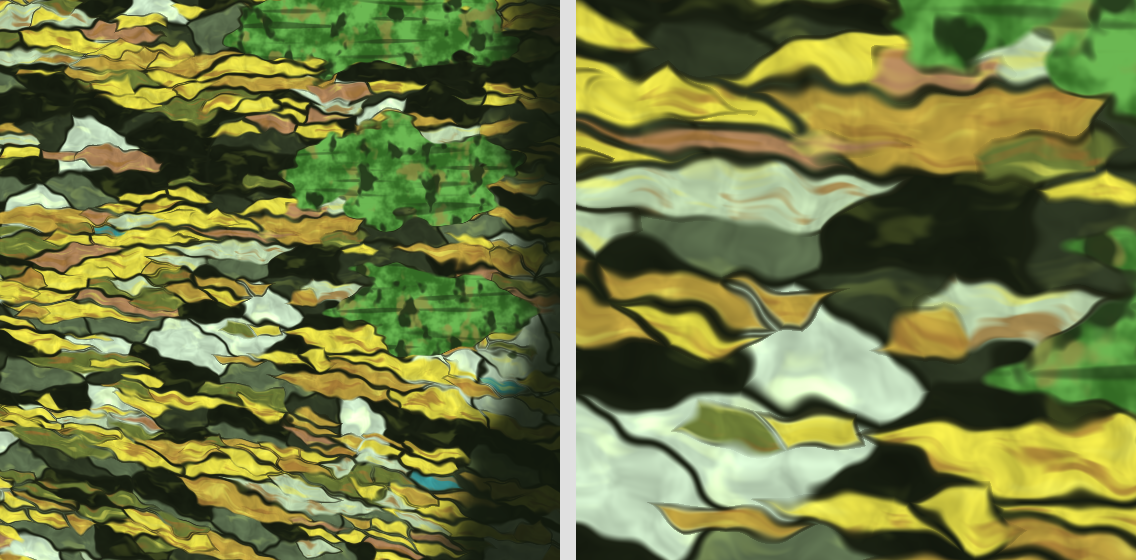
Left: the whole. Right: its middle third, enlarged.
Write a WebGL 2 fragment shader that draws this texture.

```glsl
#version 300 es
precision highp float;
// Foliated schist in polarised light: grey quartz, yellow mica streaks and green crystals.

#define QUARTZ_SIZE vec2(0.125, 0.072)
#define MICA_SIZE vec2(0.175, 0.038)
#define MICA_COVER 0.07
#define FLOW_DIP 0.24
#define WARP 0.026
#define SOFT 0.0065
#define OUTLINE 0.0030
#define INK_STRENGTH 0.75
#define CRYSTALS 3
#define CRYSTAL_SIZE vec2(0.25, 0.085)
#define SHADOW 0.95

uniform vec2 u_resolution;
out vec4 fragColor;

struct Grain { vec2 id; vec2 centre; float edge; };

vec2 hash2(vec2 p) {
  vec3 q = fract(p.xyx * vec3(0.1031, 0.1030, 0.0973));
  q += dot(q, q.yzx + 33.33);
  return fract((q.xx + q.yz) * q.zy);
}

float gradientNoise(vec2 p) {
  vec2 i = floor(p), f = p - i;
  vec2 u = f * f * f * (f * (f * 6.0 - 15.0) + 10.0);
  vec4 corner;
  for (int k = 0; k < 4; k++) {
    vec2 o = vec2(k & 1, k >> 1);
    float angle = 6.2832 * hash2(i + o + 57.0).x;
    corner[k] = dot(vec2(cos(angle), sin(angle)), f - o);
  }
  return 1.4 * mix(mix(corner.x, corner.y, u.x), mix(corner.z, corner.w, u.x), u.y);
}

float fbm(vec2 p) {
  float sum = 0.0, amp = 0.6;
  for (int k = 0; k < 3; k++) {
    sum += amp * gradientNoise(p);
    p = p * 2.07 + 13.1;
    amp *= 0.5;
  }
  return sum;
}

// Stretched Voronoi cell, with its border distance in canvas units
Grain grainAt(vec2 p, vec2 size, float seed) {
  vec2 q = p / size, base = floor(q), nearest = vec2(0.0), toCentre = vec2(9.0);
  for (int y = -1; y <= 1; y++)
    for (int x = -1; x <= 1; x++) {
      vec2 cell = base + vec2(x, y);
      vec2 r = cell + hash2(cell + seed) - q;
      if (dot(r, r) < dot(toCentre, toCentre)) { toCentre = r; nearest = cell; }
    }
  float edge = 1.0;
  for (int y = -2; y <= 2; y++)
    for (int x = -2; x <= 2; x++) {
      vec2 cell = nearest + vec2(x, y);
      vec2 r = cell + hash2(cell + seed) - q, gap = r - toCentre;
      if (dot(gap, gap) > 1e-4)
        edge = min(edge, 0.5 * dot(toCentre + r, gap) / length(gap / size));
    }
  return Grain(nearest + seed, (q + toCentre) * size, edge);
}

vec3 quartzColour(vec2 p, Grain g) {
  float h = hash2(g.id + 7.7).x, grit = fbm(p * 34.0);
  vec3 c = vec3(0.085, 0.11, 0.06);
  if (h > 0.38) c = vec3(0.18, 0.22, 0.14);
  if (h > 0.59) c = vec3(0.34, 0.41, 0.29);
  if (h > 0.83) c = vec3(0.76, 0.86, 0.74);
  c *= 1.0 + 0.28 * grit;
  c += vec3(0.13, 0.14, 0.05) * smoothstep(0.05, 0.45, fbm(p * vec2(18.0, 34.0) + 5.0));
  return mix(vec3(0.10, 0.125, 0.07), c, smoothstep(0.0, SOFT, g.edge));
}

vec3 micaColour(vec2 p, Grain g) {
  float h = hash2(g.id + 3.3).x, streak = fbm(p * vec2(14.0, 58.0));
  vec3 c = vec3(0.87, 0.84, 0.27);
  if (h > 0.47) c = vec3(0.72, 0.61, 0.24);
  if (h > 0.64) c = vec3(0.66, 0.50, 0.34);
  if (h > 0.73) c = vec3(0.40, 0.46, 0.20);
  if (h > 0.89) c = vec3(0.72, 0.82, 0.66);
  if (h > 0.985) c = vec3(0.22, 0.58, 0.58);
  c = mix(c, vec3(0.60, 0.43, 0.19), 0.75 * smoothstep(0.08, 0.45, streak));
  c = mix(c, vec3(0.89, 0.89, 0.36), 0.6 * smoothstep(0.1, 0.5, -streak));
  return c * (1.0 + 0.25 * fbm(p * 45.0));
}

vec3 crystalColour(vec2 p) {
  float cloud = fbm(p * vec2(13.0, 19.0)), grit = fbm(p * 42.0 + 9.0);
  vec3 c = mix(vec3(0.20, 0.42, 0.14), vec3(0.42, 0.72, 0.32), smoothstep(-0.4, 0.4, cloud + 0.6 * grit));
  c = mix(c, vec3(0.60, 0.56, 0.28), 0.7 * smoothstep(0.14, 0.4, fbm(p * 21.0 + 31.0)));
  float pit = smoothstep(0.12, 0.36, fbm(p * vec2(24.0, 20.0) + 70.0));
  float cleavage = smoothstep(0.2, 0.55, gradientNoise(p * vec2(7.0, 75.0)));
  return mix(c, vec3(0.11, 0.17, 0.08), max(0.85 * pit, 0.5 * cleavage));
}

void main() {
  vec2 uv = gl_FragCoord.xy / u_resolution;

  // Foliation: beds dip to the right towards the bottom and waver
  vec2 p = uv + WARP * vec2(fbm(uv * 9.0), 0.8 * fbm(uv * 8.0 + 40.0));
  p += 0.010 * vec2(gradientNoise(uv * 38.0), 0.8 * gradientNoise(uv * 34.0 + 20.0));
  p.y += FLOW_DIP * (uv.x - 0.5) * (1.0 - smoothstep(0.1, 0.75, uv.y));

  // Outlines fade in and out along their length
  float inkAmount = INK_STRENGTH * smoothstep(-0.35, 0.3, fbm(uv * 16.0 + 90.0));
  vec3 ink = vec3(0.11, 0.12, 0.06);
  vec3 colour = quartzColour(p, grainAt(p, QUARTZ_SIZE, 11.0));

  // Mica: long blades and shorter flakes, loosely gathered in bands
  for (int k = 0; k < 2; k++) {
    float n = float(k);
    Grain g = grainAt(p, MICA_SIZE * (k == 0 ? vec2(1.0) : vec2(0.42, 0.62)), 83.0 + 40.0 * n);
    float band = gradientNoise(g.centre * vec2(3.0, 10.0) + 3.0 + 1.5 * n);
    if (band + 0.8 * (hash2(g.id).y - 0.5) > MICA_COVER + 0.09 * n) {
      colour = mix(colour, micaColour(p, g), smoothstep(0.0, SOFT, g.edge));
      colour = mix(colour, ink, inkAmount * (1.0 - smoothstep(0.0, OUTLINE, abs(g.edge - 0.6 * OUTLINE))));
    }
  }

  // Green crystals stepping down the right side
  float ragged = 0.06 * fbm(uv * vec2(8.0, 14.0) + 60.0);
  for (int k = 0; k < CRYSTALS; k++) {
    float n = float(k);
    vec2 size = CRYSTAL_SIZE * vec2(1.0 - 0.16 * n, 1.0 - 0.06 * n);
    vec2 away = abs(uv - vec2(0.68 + 0.04 * n, 0.95 - 0.255 * n)) / size;
    float inside = (1.0 - pow(dot(pow(away, vec2(2.3)), vec2(1.0)), 0.435)) * size.y + ragged;
    colour = mix(colour, crystalColour(uv), smoothstep(0.0, SOFT, inside));
    colour = mix(colour, ink, inkAmount * (1.0 - smoothstep(0.0, OUTLINE, abs(inside - OUTLINE))));
  }

  // Dark margin at the right, wider at the lower corner
  float reach = uv.x + 0.13 * (1.0 - smoothstep(0.05, 0.4, uv.y)) + 0.09 * fbm(uv * 7.0);
  float shade = smoothstep(SHADOW - 0.10, SHADOW + 0.05, reach);
  vec3 gloom = vec3(0.06, 0.085, 0.045) + 0.10 * colour;
  fragColor = vec4(mix(colour, gloom, shade), 1.0);
}
```
